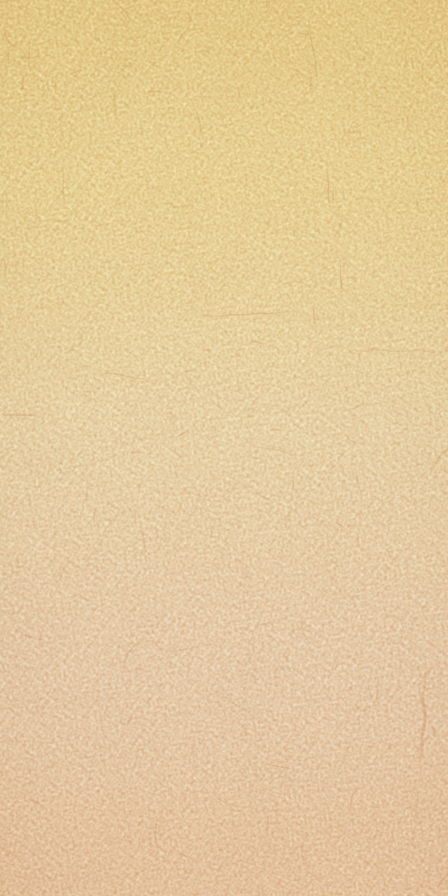
Give the GLSL for this texture, as a WebGL 1 fragment shader.

```glsl
precision highp float;
uniform vec2 u_resolution;

#define GRAIN_SCALE 128.0
#define GRAIN_STRENGTH 0.165
#define MOTTLE_STRENGTH 0.014
#define FIBRE_STRENGTH 0.42
#define CREASE_STRENGTH 0.36
#define FIBRE_WIDTH 0.0026
#define EDGE_SHADE 0.016
#define FIBRE_TINT vec3(0.78, 0.56, 0.31)

vec2 hash2(vec2 p) {
  p = vec2(dot(p, vec2(127.1, 311.7)), dot(p, vec2(269.5, 183.3)));
  return fract(sin(p) * 43758.55);
}

float gradientNoise(vec2 p) {
  vec2 i = floor(p), f = fract(p);
  vec2 w = f * f * f * (f * (f * 6.0 - 15.0) + 10.0);
  vec2 e = vec2(1.0, 0.0);
  float a = dot(hash2(i) * 2.0 - 1.0, f);
  float b = dot(hash2(i + e) * 2.0 - 1.0, f - e);
  float c = dot(hash2(i + e.yx) * 2.0 - 1.0, f - e.yx);
  float d = dot(hash2(i + 1.0) * 2.0 - 1.0, f - 1.0);
  return mix(mix(a, b, w.x), mix(c, d, w.x), w.y);
}

// Thin stroke from a to b that fades towards both ends
float stroke(vec2 p, vec2 a, vec2 b, float width) {
  vec2 ab = b - a;
  float t = clamp(dot(p - a, ab) / dot(ab, ab), 0.0, 1.0);
  float soft = 0.7 / u_resolution.x;
  float line = 1.0 - smoothstep(width * 0.5 - soft, width * 0.9 + soft, length(p - a - ab * t));
  return line * (0.35 + 2.6 * t * (1.0 - t));
}

// One randomly turned, bent fibre per grid cell
float scatteredFibres(vec2 p, float cells, float seed) {
  vec2 q = p * cells;
  vec2 home = floor(q);
  float cover = 0.0;
  for (int j = -1; j <= 1; j++) {
    for (int i = -1; i <= 1; i++) {
      vec2 cell = home + vec2(float(i), float(j));
      vec2 place = hash2(cell + seed);
      vec2 shape = hash2(cell + seed + 37.0);
      vec2 look = hash2(cell + seed + 71.0);
      float angle = shape.x * 6.2832;
      angle -= 0.2 * sin(angle * 4.0);
      vec2 along = vec2(cos(angle), sin(angle));
      vec2 d = q - cell - place;
      vec2 local = vec2(dot(d, along), dot(d, vec2(-along.y, along.x)));
      local.y += (look.y - 0.5) * 2.6 * local.x * local.x;
      float halfLength = 0.08 + 0.28 * shape.y * shape.y;
      float line = stroke(local / cells, vec2(-halfLength, 0.0) / cells,
                          vec2(halfLength, 0.0) / cells, FIBRE_WIDTH);
      cover = max(cover, line * smoothstep(0.15, 1.0, look.x));
    }
  }
  return cover;
}

// Long fibres that anchor the composition
float longCreases(vec2 p) {
  p += 0.010 * vec2(gradientNoise(p * 19.0), gradientNoise(p * 17.0 + 9.0));
  float w = FIBRE_WIDTH * 0.8;
  float c = stroke(p, vec2(0.690, 1.960), vec2(0.705, 1.830), w);
  c = max(c, 0.8 * stroke(p, vec2(0.066, 1.910), vec2(0.066, 1.840), w));
  c = max(c, 0.8 * stroke(p, vec2(0.040, 1.869), vec2(0.094, 1.875), w));
  c = max(c, stroke(p, vec2(0.140, 1.620), vec2(0.142, 1.535), w));
  c = max(c, stroke(p, vec2(0.732, 1.620), vec2(0.734, 1.545), w));
  c = max(c, stroke(p, vec2(0.760, 1.425), vec2(0.765, 1.330), w));
  c = max(c, stroke(p, vec2(0.448, 1.294), vec2(0.670, 1.304), w));
  c = max(c, 0.6 * stroke(p, vec2(0.770, 1.219), vec2(0.985, 1.214), w));
  c = max(c, stroke(p, vec2(0.220, 1.169), vec2(0.330, 1.152), w));
  c = max(c, 0.8 * stroke(p, vec2(0.560, 1.005), vec2(0.665, 0.985), w));
  c = max(c, stroke(p, vec2(0.590, 0.295), vec2(0.650, 0.283), w));
  c = max(c, stroke(p, vec2(0.950, 0.510), vec2(0.940, 0.290), w * 2.2));
  c = max(c, 0.7 * stroke(p, vec2(0.940, 0.300), vec2(0.922, 0.120), w));
  return c;
}

// Ochre at the top, pale cream in the middle, peach below
vec3 paperColour(float h) {
  vec3 c = mix(vec3(0.890, 0.755, 0.610), vec3(0.896, 0.785, 0.655), smoothstep(0.0, 0.25, h));
  c = mix(c, vec3(0.905, 0.818, 0.645), smoothstep(0.22, 0.58, h));
  c = mix(c, vec3(0.903, 0.812, 0.575), smoothstep(0.50, 0.82, h));
  return mix(c, vec3(0.890, 0.785, 0.535), smoothstep(0.80, 1.0, h));
}

void main() {
  vec2 uv = gl_FragCoord.xy / u_resolution;
  vec2 p = gl_FragCoord.xy / u_resolution.x;
  vec3 colour = paperColour(uv.y);

  // Broad mottling and faint woven streaks
  float mottle = 0.6 * gradientNoise(p * 6.0) + 0.8 * gradientNoise(p * 17.0 + 5.0);
  mottle += 0.3 * gradientNoise(p * vec2(60.0, 5.0)) + 0.3 * gradientNoise(p * vec2(5.0, 60.0));
  colour += mottle * MOTTLE_STRENGTH * vec3(0.6, 1.0, 1.2);

  // Fine pebbled grain on a turned lattice, warmer in its hollows
  vec2 g = mat2(0.8, 0.6, -0.6, 0.8) * p * GRAIN_SCALE;
  float grain = gradientNoise(g) + 0.55 * gradientNoise(g.yx * 1.45 + 13.0);
  colour += grain * GRAIN_STRENGTH * vec3(0.35, 0.8, 1.0);

  // Fibres in two sizes, gathered in loose patches
  float patches = 0.8 + 0.8 * gradientNoise(p * 5.0 + 21.0);
  float fibres = max(scatteredFibres(p, 9.0, 3.0), 0.8 * scatteredFibres(p, 17.0, 58.0));
  float cover = max(fibres * patches * FIBRE_STRENGTH, longCreases(p) * CREASE_STRENGTH);
  vec3 tint = FIBRE_TINT + vec3(0.03, -0.02, 0.08) * (1.0 - uv.y);
  colour = mix(colour, tint, clamp(cover, 0.0, 1.0));

  // Slight darkening towards the sides
  float side = abs(uv.x * 2.0 - 1.0);
  colour -= EDGE_SHADE * pow(side, 4.0) * vec3(0.6, 0.9, 1.1);
  gl_FragColor = vec4(clamp(colour, 0.0, 1.0), 1.0);
}
```
